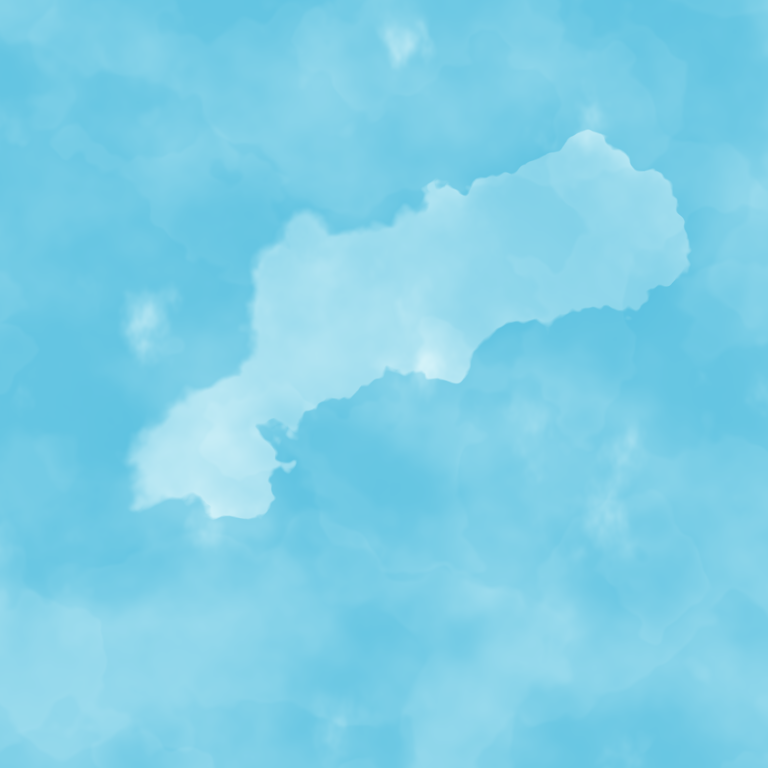
Give the GLSL for this texture, as a Shadertoy shader.

```glsl
// Watercolour sky: a pale diagonal cloud bank over mottled light blue haze.
// Gradient-noise fbm tints the sky; warped capsule distances cut the scalloped
// bank and faint veils; stretched noise scatters small white puffs.

#define DEEP_BLUE vec3(0.350, 0.755, 0.877)
#define CLOUD_WHITE vec3(0.880, 0.970, 0.985)
#define HAZE_SCALE 3.2
#define HAZE_AMOUNT 0.27
#define EDGE_WARP 0.30
#define SCALLOP 0.09
#define BANK_TONE 0.30
#define RIM_TONE 0.16
#define VEIL_TONE 0.12
#define PUFF_SCALE 6.5
#define PUFF_TONE 0.75

// Integer hash giving a gradient in -1..1
vec2 hashGradient(vec2 cell) {
    uvec2 q = uvec2(ivec2(cell) + 4096);
    q = q * 1664525u + 1013904223u;
    q.x += q.y * 1664525u;
    q.y += q.x * 1664525u;
    q ^= q >> 16u;
    q.x += q.y * 1664525u;
    q.y += q.x * 1664525u;
    q ^= q >> 16u;
    return vec2(q & 65535u) / 32767.5 - 1.0;
}

float gradientNoise(vec2 p) {
    vec2 i = floor(p), f = fract(p);
    vec2 u = f * f * f * (f * (f * 6.0 - 15.0) + 10.0);
    vec2 e = vec2(1.0, 0.0);
    float a = dot(hashGradient(i), f);
    float b = dot(hashGradient(i + e.xy), f - e.xy);
    float c = dot(hashGradient(i + e.yx), f - e.yx);
    float d = dot(hashGradient(i + e.xx), f - e.xx);
    return mix(mix(a, b, u.x), mix(c, d, u.x), u.y);
}

const mat2 OCTAVE_TURN = mat2(1.6, 1.2, -1.2, 1.6);

// Soft mottling centred on 0.5
float fbm(vec2 p) {
    float sum = 0.5, amp = 0.5;
    for (int i = 0; i < 5; i++) {
        sum += amp * gradientNoise(p);
        p = OCTAVE_TURN * p + 7.3;
        amp *= 0.5;
    }
    return sum;
}

// Rounded lobes with creases between them
float billow(vec2 p) {
    float sum = 0.0, amp = 0.5;
    for (int i = 0; i < 4; i++) {
        sum += amp * abs(gradientNoise(p));
        p = OCTAVE_TURN * p + 3.1;
        amp *= 0.5;
    }
    return sum;
}

// Depth inside a capsule whose radius grows from ra to rb
float capsuleDepth(vec2 p, vec2 a, vec2 b, float ra, float rb) {
    vec2 axis = b - a;
    float h = clamp(dot(p - a, axis) / dot(axis, axis), 0.0, 1.0);
    return mix(ra, rb, smoothstep(0.0, 0.5, h)) - length(p - a - axis * h);
}

void mainImage(out vec4 fragColor, in vec2 fragCoord) {
    vec2 uv = fragCoord / iResolution.xy;

    // Shared noise fields
    float haze = fbm(uv * HAZE_SCALE + 11.0);
    float broad = fbm(uv * 2.3 + 37.0);
    float detail = fbm(uv * 9.0 + 23.0);
    float ragged = EDGE_WARP * (fbm(uv * 5.0 + 53.0) - 0.5)
                 + SCALLOP * (billow(uv * 9.0 + 71.0) - 0.15);

    // Mottled sky, a little hazier towards the bottom
    float tone = 0.09 + HAZE_AMOUNT * smoothstep(0.36, 0.74, haze);
    tone += 0.04 * (detail - 0.5) + 0.03 * (0.5 - uv.y);

    // Faint veils: crisp outline, dissolving inward
    for (int i = 0; i < 3; i++) {
        float k = float(i);
        float depth = fbm(uv * (2.2 + 0.6 * k) + 17.0 * k + 90.0) - 0.56
                    + 0.5 * SCALLOP * billow(uv * 10.0 + 5.0 * k);
        float inside = max(depth, 0.0);
        tone += 0.6 * VEIL_TONE * smoothstep(0.0, 0.025, depth) * exp(-9.0 * inside);
    }

    // Soft trails left of and below the bank
    float leftTrail = capsuleDepth(uv, vec2(0.0, 0.38), vec2(0.28, 0.36), 0.06, 0.07);
    float lowTrail = capsuleDepth(uv, vec2(0.12, 0.18), vec2(0.72, 0.25), 0.03, 0.06);
    tone += VEIL_TONE * smoothstep(-0.02, 0.07, leftTrail + ragged);
    tone += 0.8 * VEIL_TONE * smoothstep(-0.03, 0.08, lowTrail + ragged);

    // Main bank with edges that change from crisp to soft
    float depth = capsuleDepth(uv, vec2(0.17, 0.40), vec2(0.77, 0.71), 0.05, 0.115) + ragged;
    float softness = mix(0.008, 0.05, smoothstep(0.48, 0.72, broad));
    float bank = smoothstep(0.0, softness, depth);
    float shadow = exp(-14.0 * max(-depth, 0.0)) * (1.0 - bank);
    float rim = exp(-22.0 * max(depth, 0.0)) * smoothstep(0.46, 0.68, detail);
    tone -= 0.05 * shadow;
    tone += bank * (BANK_TONE + 0.35 * (broad - 0.5) + RIM_TONE * rim);

    // Small white puffs, slightly taller than wide
    float puff = fbm(uv * PUFF_SCALE * vec2(1.25, 0.85) + 131.0);
    float gate = smoothstep(0.40, 0.62, fbm(uv * 3.0 + 151.0));
    tone += PUFF_TONE * smoothstep(0.56, 0.90, puff) * gate * (1.0 - 0.4 * bank);

    fragColor = vec4(mix(DEEP_BLUE, CLOUD_WHITE, clamp(tone, 0.0, 1.0)), 1.0);
}
```
